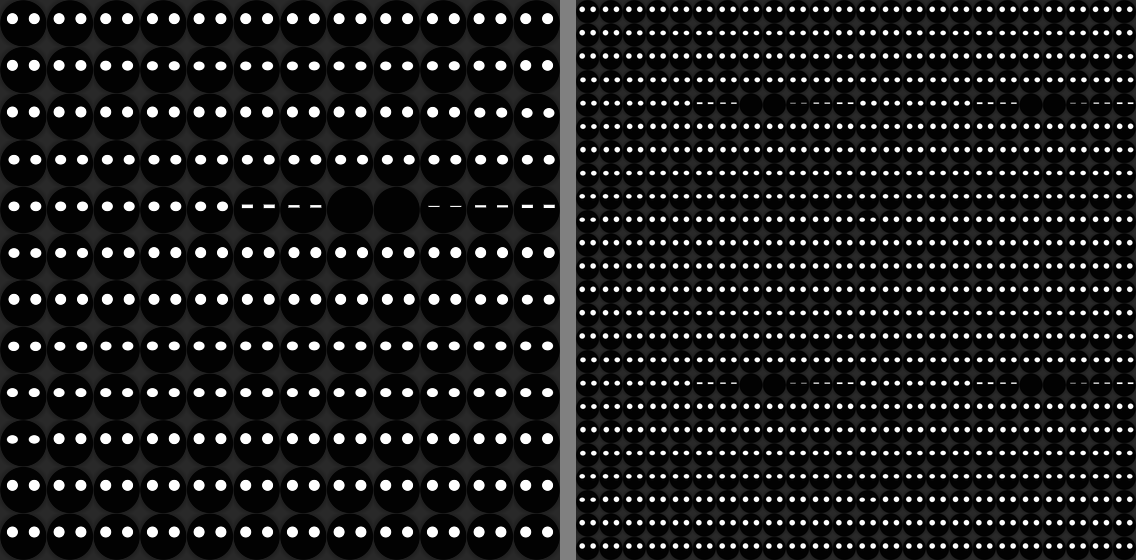
Left: one tile. Right: repeated 2 by 2.
This pattern is drawn by a three.js fragment shader. Its source:

```glsl
// A 12 by 12 grid of black discs on dark grey, each with two white spots.
// Cells are numbered in reading order; the spots flatten, slide sideways
// and shut to thin bars as smooth functions of that number.

varying vec2 vUv;

const float CELLS = 12.0;          // repeats across and down
const float DISC_RADIUS = 0.494;   // lengths below are in cell units
const float SPOT_RADIUS = 0.118;
const float SPOT_SPREAD = 0.234;   // from the cell centre to each spot
const float SPOT_HEIGHT = 0.600;
const float SLIDE = 0.034;         // sideways move of the middle rows
const float DROP = 0.07;           // how far a flattened spot sinks
const float SOFT = 0.012;          // half width of a smoothed edge

const vec3 DISC_COLOR = vec3(0.006);
const vec3 GAP_DARK = vec3(0.128);
const vec3 GAP_LIGHT = vec3(0.162);
const vec3 SPOT_COLOR = vec3(1.0);

float fill(float d) {
  return 1.0 - smoothstep(-SOFT, SOFT, d);
}

// Rises to 1 just before start and falls back to 0 just after end.
float plateau(float t, float start, float end, float ramp) {
  return smoothstep(start - ramp, start, t) - smoothstep(end, end + ramp, t);
}

// Height of a round spot relative to its width.
float roundness(float t) {
  return 1.0 - 0.19 * plateau(t, 16.0, 20.0, 4.0)
             - 0.12 * plateau(t, 35.0, 60.0, 3.0)
             - 0.10 * plateau(t, 83.0, 83.0, 2.0)
             - 0.19 * plateau(t, 85.0, 107.0, 2.0)
             - 0.14 * plateau(t, 108.0, 108.0, 1.0);
}

// Relative height of a bar: closing, shut for two cells, then opening.
float barHeight(float t) {
  float closing = 0.11 * (56.0 - t) * step(t, 54.5);
  float opening = 0.10 * (t - 56.0);
  return max(max(closing, opening), 0.0);
}

float ellipseDistance(vec2 p, vec2 radii) {
  return (length(p / radii) - 1.0) * min(radii.x, radii.y);
}

float boxDistance(vec2 p, vec2 halfSize) {
  vec2 q = abs(p) - halfSize;
  return length(max(q, 0.0)) + min(max(q.x, q.y), 0.0);
}

void main() {
  vec2 grid = vUv * CELLS;
  vec2 cell = min(floor(grid), CELLS - 1.0);
  vec2 p = grid - cell - 0.5;
  float t = cell.x + CELLS * (CELLS - 1.0 - cell.y);

  // Disc over a gap that brightens away from its rim
  float rim = length(p) - DISC_RADIUS;
  vec3 color = mix(GAP_DARK, GAP_LIGHT, smoothstep(0.0, 0.14, rim));
  color = mix(color, DISC_COLOR, fill(rim));

  // Pair of spots, mirrored about their shared centre
  float slide = SLIDE * plateau(t, 36.0, 83.0, 4.0);
  float squash = roundness(t);
  vec2 center = vec2(slide, SPOT_HEIGHT - 0.5 - 0.4 * slide - DROP * (1.0 - squash));
  vec2 q = p - center;
  q.x = abs(q.x) - SPOT_SPREAD;

  float oval = fill(ellipseDistance(q, SPOT_RADIUS * vec2(1.0, squash)));
  float height = barHeight(t);
  float bar = fill(boxDistance(q, SPOT_RADIUS * vec2(1.0, height)));
  bar *= step(0.01, height);

  float shutting = step(52.5, t) * step(t, 59.5);
  color = mix(color, SPOT_COLOR, mix(oval, bar, shutting));

  gl_FragColor = vec4(color, 1.0);
}
```
